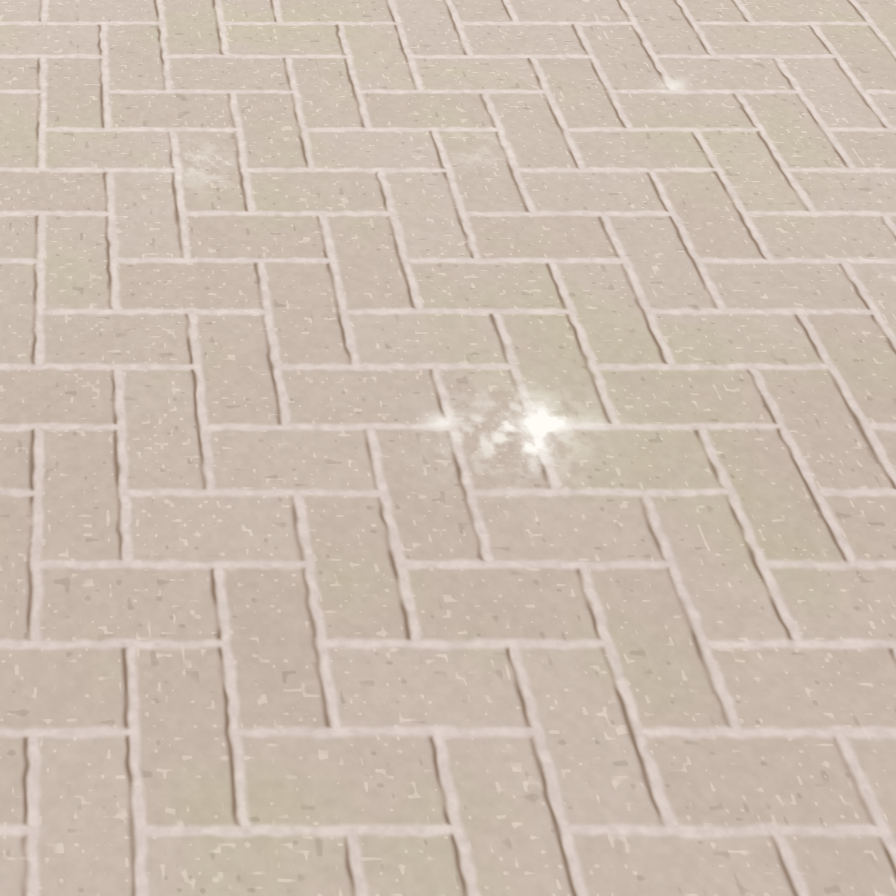
A three.js fragment shader for this texture:

```glsl
varying vec2 vUv;

// Perspective of the floor: one unit on the floor is one brick width
const vec2 FLOOR_ORIGIN = vec2(0.2747, 0.0729);
const float COLUMN_WIDTH = 0.11875;
const float COLUMN_LEAN = 0.00374;
const float ROW_HEIGHT = 0.06286;
const float ROW_SHRINK = 0.05726;

// Joints, in brick widths
const float JOINT_HALF = 0.052;
const float JOINT_SOFT = 0.035;
const float SHADOW_INSET = 0.075;
const float SHADOW_WIDTH = 0.03;

const vec3 BRICK_DARK = vec3(0.765, 0.702, 0.652);
const vec3 BRICK_LIGHT = vec3(0.797, 0.737, 0.693);
const vec3 BRICK_OLIVE = vec3(0.765, 0.728, 0.635);
const vec3 JOINT_COLOR = vec3(0.865, 0.812, 0.782);
const vec3 SHADOW_COLOR = vec3(0.56, 0.475, 0.41);
const vec3 GLINT_COLOR = vec3(1.0, 0.99, 0.96);
const vec3 FAR_HAZE = vec3(0.035, 0.04, 0.04);

float hash(vec2 p) {
  vec3 q = fract(p.xyx * 0.1031);
  q += dot(q, q.yzx + 33.33);
  return fract((q.x + q.y) * q.z);
}

float noise(vec2 p) {
  vec2 i = floor(p);
  vec2 f = fract(p);
  f = f * f * (3.0 - 2.0 * f);
  return mix(mix(hash(i), hash(i + vec2(1.0, 0.0)), f.x),
             mix(hash(i + vec2(0.0, 1.0)), hash(i + 1.0), f.x), f.y);
}

float fbm(vec2 p) {
  float sum = 0.0;
  float amp = 0.5;
  for (int i = 0; i < 4; i++) {
    sum += amp * noise(p);
    p = p * 2.03 + 17.3;
    amp *= 0.5;
  }
  return sum / 0.9375;
}

vec2 toFloor(vec2 uv) {
  float row = (uv.y - FLOOR_ORIGIN.y) / (ROW_SHRINK * (1.0 - uv.y) + ROW_HEIGHT);
  float x = uv.x * (1.0 + ROW_SHRINK * row) - FLOOR_ORIGIN.x - COLUMN_LEAN * row;
  return vec2(x / COLUMN_WIDTH, row);
}

// Herringbone brick: xy is the lower left corner, zw the size
vec4 herringbone(vec2 p) {
  vec2 cell = floor(p);
  float k = mod(cell.x - cell.y, 4.0);
  if (k < 1.5) return vec4(cell.x - floor(k + 0.5), cell.y, 2.0, 1.0);
  return vec4(cell.x, cell.y - (k < 2.5 ? 1.0 : 0.0), 1.0, 2.0);
}

float glow(vec2 uv, vec2 center, vec2 radius) {
  vec2 d = (uv - center) / radius;
  return exp(-dot(d, d));
}

void main() {
  vec2 p = toFloor(vUv);
  vec2 wobble = vec2(noise(p * 6.0), noise(p * 6.0 + 51.0)) - 0.5;
  vec2 q = p + wobble * 0.035;
  vec4 brick = herringbone(q);
  vec2 low = q - brick.xy;
  vec2 high = brick.zw - low;
  float edge = min(min(low.x, high.x), min(low.y, high.y));

  // Brick face: tone per brick, stains and grain
  float grain = fbm(p * 11.0);
  vec3 color = mix(BRICK_DARK, BRICK_LIGHT, hash(brick.xy + 100.0) * 0.6 + fbm(p * 2.2) * 0.4);
  float stain = smoothstep(0.48, 0.78, fbm(p * 0.65 + 8.0));
  color = mix(color, BRICK_OLIVE, stain * 0.65);
  color += (grain - 0.5) * 0.05;
  color += 0.07 * smoothstep(0.8, 0.95, noise(p * 15.0 + 4.0));
  color -= 0.06 * smoothstep(0.86, 0.97, noise(p * 9.0 + 70.0));

  // Dark gap beside each upright joint, broken by wear
  float inset = (high.x - SHADOW_INSET) / SHADOW_WIDTH;
  float wear = mix(0.3, 0.95, smoothstep(0.2, 0.7, noise(p * vec2(1.5, 3.0) + 30.0)));
  color = mix(color, SHADOW_COLOR, exp(-inset * inset) * wear);

  // Sandy joints
  float halfWidth = JOINT_HALF + (noise(p * 8.0 + 12.0) - 0.5) * 0.03;
  float joint = 1.0 - smoothstep(halfWidth - JOINT_SOFT, halfWidth + JOINT_SOFT, edge);
  color = mix(color, JOINT_COLOR + (grain - 0.5) * 0.1, joint * 0.92);

  // Haze toward the far end
  color += FAR_HAZE * smoothstep(0.35, 1.0, vUv.y);

  // Wet patches and bright glints
  float wet = glow(vUv, vec2(0.575, 0.515), vec2(0.075, 0.045)) * 0.8
            + glow(vUv, vec2(0.225, 0.815), vec2(0.035, 0.025)) * 0.5
            + glow(vUv, vec2(0.53, 0.835), vec2(0.035, 0.02)) * 0.4;
  float glint = glow(vUv, vec2(0.598, 0.524), vec2(0.016, 0.028))
              + glow(vUv, vec2(0.62, 0.529), vec2(0.045, 0.008)) * 0.8
              + glow(vUv, vec2(0.495, 0.53), vec2(0.018, 0.009)) * 0.8
              + glow(vUv, vec2(0.752, 0.905), vec2(0.014, 0.008)) * 0.8;
  float shine = wet * smoothstep(0.3, 0.75, fbm(p * 6.0 + 40.0)) + glint * (0.6 + 0.5 * grain);
  color = mix(color, GLINT_COLOR, clamp(shine, 0.0, 1.0));

  gl_FragColor = vec4(color, 1.0);
}
```
